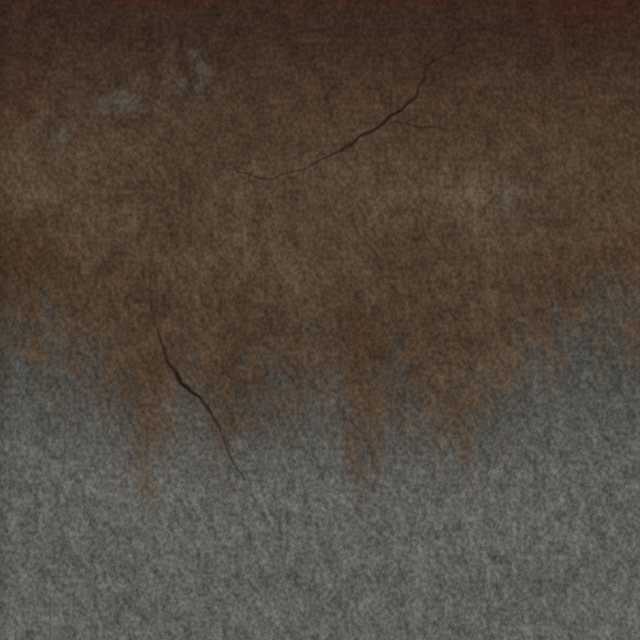
Reproduce this texture procedurally as a WebGL 2 fragment shader.

```glsl
#version 300 es
precision highp float;
// Weathered concrete wall: rust stain running down onto grey, with two cracks.
uniform vec2 u_resolution;
out vec4 fragColor;

const vec3 GREY = vec3(0.368, 0.368, 0.358);
const vec3 SLATE = vec3(0.310, 0.310, 0.300);
const vec3 TAN = vec3(0.325, 0.267, 0.208);
const vec3 UMBER = vec3(0.285, 0.220, 0.165);
const vec3 SOOT = vec3(0.225, 0.167, 0.131);
const vec3 RUST = vec3(0.250, 0.130, 0.090);
const vec3 CRACK = vec3(0.095, 0.075, 0.062);

// Crack paths
const vec2 UPPER[8] = vec2[8](vec2(0.725, 0.932), vec2(0.668, 0.898), vec2(0.651, 0.849),
  vec2(0.592, 0.803), vec2(0.534, 0.766), vec2(0.475, 0.736), vec2(0.423, 0.721), vec2(0.371, 0.730));
const vec2 LOWER[8] = vec2[8](vec2(0.234, 0.531), vec2(0.247, 0.477), vec2(0.263, 0.435),
  vec2(0.283, 0.402), vec2(0.313, 0.379), vec2(0.337, 0.342), vec2(0.355, 0.296), vec2(0.380, 0.250));

// Stain drips: centre x, depth, width
const vec3 DRIPS[5] = vec3[5](vec3(0.23, 0.13, 0.050), vec3(0.35, 0.09, 0.045),
  vec3(0.56, 0.12, 0.035), vec3(0.70, 0.09, 0.090), vec3(0.46, 0.03, 0.050));

vec2 hash2(vec2 p) {
  vec3 q = fract(p.xyx * vec3(0.1031, 0.1030, 0.0973));
  q += dot(q, q.yzx + 33.33);
  return fract((q.xx + q.yz) * q.zy);
}

vec2 gradientAt(vec2 cell) {
  float angle = 6.2832 * hash2(cell).x;
  return vec2(cos(angle), sin(angle));
}

float gradientNoise(vec2 p) {
  vec2 i = floor(p), f = p - i;
  vec2 w = f * f * f * (f * (f * 6.0 - 15.0) + 10.0);
  vec2 e = vec2(0.0, 1.0);
  float low = mix(dot(gradientAt(i), f), dot(gradientAt(i + e.yx), f - e.yx), w.x);
  float high = mix(dot(gradientAt(i + e.xy), f - e.xy), dot(gradientAt(i + e.yy), f - e.yy), w.x);
  return mix(low, high, w.y);
}

float fbm(vec2 p, int octaves) {
  float sum = 0.0, amp = 1.0;
  for (int i = 0; i < octaves; i++) {
    sum += amp * gradientNoise(p);
    p = mat2(1.6, 1.2, -1.2, 1.6) * p + 17.3;
    amp *= 0.55;
  }
  return sum;
}

float blob(vec2 p, vec2 centre, vec2 size) {
  vec2 d = (p - centre) / size;
  return exp(-dot(d, d));
}

// x: distance to the segment, y: position along it
vec2 segment(vec2 p, vec2 a, vec2 b) {
  float t = clamp(dot(p - a, b - a) / dot(b - a, b - a), 0.0, 1.0);
  return vec2(length(p - mix(a, b, t)), t);
}

float stroke(vec2 p, vec2 a, vec2 b, float width) {
  vec2 s = segment(p, a, b);
  return (1.0 - smoothstep(0.0, width, s.x)) * sin(3.1416 * mix(0.1, 0.9, s.y));
}

// Tapered crack, strongest at the given fraction of its length
float crack(vec2 p, vec2 path[8], float peak, float width) {
  float ink = 0.0;
  for (int i = 0; i < 7; i++) {
    vec2 s = segment(p, path[i], path[i + 1]);
    float along = (float(i) + s.y) / 7.0;
    float strength = 0.4 + 0.6 * exp(-pow((along - peak) / 0.2, 2.0));
    ink = max(ink, strength * (1.0 - smoothstep(0.0, width * (0.6 + 0.5 * strength), s.x)));
  }
  return ink;
}

float stainEdge(float x) {
  float edge = 0.40 + 0.09 * smoothstep(0.76, 0.95, x) + 0.06 * smoothstep(0.16, 0.0, x);
  for (int i = 0; i < 5; i++)
    edge -= DRIPS[i].y * exp(-pow((x - DRIPS[i].x) / DRIPS[i].z, 2.0));
  return edge;
}

void main() {
  vec2 p = gl_FragCoord.xy / u_resolution;
  float broad = fbm(p * 6.0 + 3.0, 3);
  float mottle = fbm(p * vec2(36.0, 28.0), 3);
  float streak = fbm(vec2(p.x * 30.0 + p.y * 6.0, p.y * 10.0), 3);
  float flat_ = fbm(p * vec2(26.0, 75.0) + 7.0, 2);
  float dabs = fbm(vec2(p.x * 80.0 + p.y * 28.0, p.y * 44.0) + 11.0, 2);
  float grain = fbm(p * vec2(150.0, 135.0), 2);

  // Grey concrete and brown stain
  vec3 concrete = mix(GREY, SLATE, smoothstep(0.22, 0.42, p.y));
  vec3 stain = mix(UMBER, TAN, 0.45 + 0.4 * smoothstep(0.56, 0.70, p.y) + 0.9 * broad);
  stain = mix(stain, UMBER, smoothstep(0.70, 0.86, p.y));
  stain = mix(stain, SOOT, smoothstep(0.82, 0.97, p.y + 0.06 * broad));
  float sides = smoothstep(0.30, 0.50, abs(p.x - 0.5)) * blob(p.yy, vec2(0.58), vec2(0.10));
  stain = mix(stain, UMBER * vec3(0.97, 0.92, 0.84), 0.7 * sides);
  float cover = smoothstep(-0.12, 0.15, p.y - stainEdge(p.x) + 0.09 * streak + 0.07 * mottle);
  vec3 color = mix(concrete, stain, cover);

  // Worn grey patches and red rust
  float worn = blob(p, vec2(0.30, 0.88), vec2(0.03, 0.05)) + blob(p, vec2(0.20, 0.84), vec2(0.05, 0.03))
    + blob(p, vec2(0.09, 0.80), vec2(0.03)) + 0.5 * blob(p, vec2(0.80, 0.69), vec2(0.03));
  color = mix(color, SLATE, clamp(worn * (0.3 + 1.1 * mottle), 0.0, 0.6));
  float red = 0.8 * smoothstep(0.975, 1.01, p.y) + 0.5 * blob(p, vec2(0.92, 0.97), vec2(0.10, 0.03))
    + 0.3 * blob(p, vec2(0.04, 0.86), vec2(0.05, 0.04));
  color = mix(color, RUST, clamp(red * (0.65 + broad), 0.0, 0.7));

  // Surface relief: level strokes above, slanted dabs below, grain and fine weave
  float weave = sin(p.x * 760.0 + p.y * 420.0) * sin(p.y * 890.0 - p.x * 280.0);
  float strokes = mix(dabs, flat_, 0.75 * smoothstep(0.65, 0.90, p.y));
  float relief = 0.14 * mottle + 0.05 * broad + 0.04 * streak + 0.17 * strokes + 0.27 * grain + 0.035 * weave;
  color *= 1.0 + relief - 0.14 * blob(p, vec2(0.73, 0.53), vec2(0.03));
  color *= 1.0 - 0.10 * smoothstep(0.02, 0.0, p.x);

  // Scattered pale flecks
  vec2 cell = floor(p * 18.0), seed = hash2(cell + 5.0);
  float fleck = blob(fract(p * 18.0), 0.25 + 0.5 * seed, vec2(0.07, 0.13)) * step(0.9, hash2(cell + 41.0).y);
  color += 0.07 * fleck * (1.0 - smoothstep(0.5, 0.7, p.y));

  // Scratches and cracks
  color += 0.08 * stroke(p, vec2(0.405, 0.225), vec2(0.435, 0.165), 0.006);
  color += 0.03 * stroke(p, vec2(0.53, 0.165), vec2(0.60, 0.03), 0.007);
  vec2 jag = p + 0.005 * vec2(gradientNoise(p * 45.0), gradientNoise(p * 45.0 + 9.0));
  float ink = max(0.85 * crack(jag, UPPER, 0.40, 0.0042), crack(jag, LOWER, 0.45, 0.0048));
  ink = max(ink, 0.45 * stroke(jag, vec2(0.605, 0.809), vec2(0.71, 0.797), 0.004));
  ink = max(ink, 0.25 * stroke(jag, vec2(0.38, 0.25), vec2(0.43, 0.165), 0.005));
  color = mix(color, CRACK, 0.85 * ink);

  fragColor = vec4(color, 1.0);
}
```
